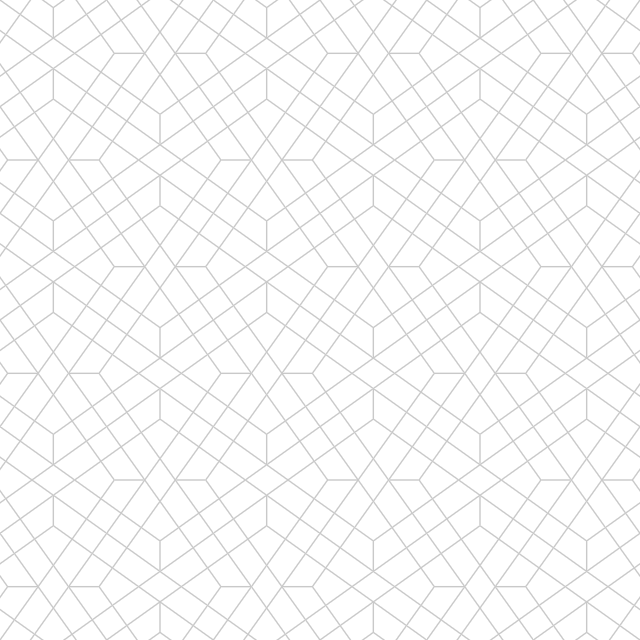
Give the GLSL for this pattern, as a three.js fragment shader.

```glsl
varying vec2 vUv;

float segmentDistance(vec2 p, vec2 a, vec2 b) {
  vec2 ab = b - a;
  return length(p - a - ab * clamp(dot(p - a, ab) / dot(ab, ab), 0.0, 1.0));
}

// Lines around one rhombus centre, folded into a single quadrant
float starDistance(vec2 offset) {
  vec2 q = abs(offset);
  float spoke = segmentDistance(q, vec2(0.0, 1.0 / 7.0), vec2(0.0, 3.0 / 7.0));
  float ray = segmentDistance(q, vec2(0.0, 3.0 / 7.0), vec2(1.5));
  return min(spoke, ray);
}

void main() {
  // Six cells each way: three repeats of a two-cell checkerboard
  vec2 p = vUv * 6.0;
  float pixel = fwidth(p.x);

  // Rays reach into the neighbouring cells
  float d = 10.0;
  for (int j = -1; j <= 1; j++) {
    for (int i = -1; i <= 1; i++) {
      vec2 cell = floor(p) + vec2(float(i), float(j));
      vec2 offset = p - cell - 0.5;
      // Every other cell is turned a quarter
      bool turned = mod(cell.x + cell.y, 2.0) < 0.5;
      d = min(d, starDistance(turned ? offset.yx : offset));
    }
  }

  // Thin grey lines on white
  float line = clamp((0.0066 - d) / pixel + 0.5, 0.0, 1.0);
  gl_FragColor = vec4(mix(vec3(1.0), vec3(0.79), line), 1.0);
}
```
